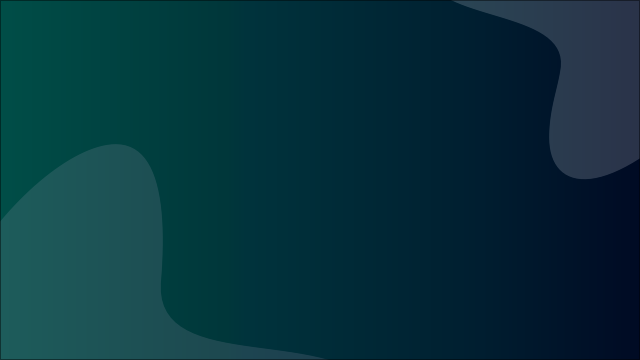
Reproduce this background procedurally as a Shadertoy shader.

```glsl
const vec2 CANVAS = vec2(7.68, 4.32);

vec2 bezier(vec2 a, vec2 b, vec2 c, vec2 d, float t) {
    float s = 1.0 - t;
    return s * s * s * a + 3.0 * s * t * (s * b + t * c) + t * t * t * d;
}

// x: nearest distance, y: sign flipped by every crossing of a ray to the right
vec2 traceCurve(vec2 state, vec2 p, vec2 a, vec2 b, vec2 c, vec2 d) {
    const int STEPS = 24;
    vec2 start = a;
    for (int i = 1; i <= STEPS; i++) {
        vec2 end = bezier(a, b, c, d, float(i) / float(STEPS));
        vec2 along = end - start, rel = p - start;
        float h = clamp(dot(rel, along) / dot(along, along), 0.0, 1.0);
        state.x = min(state.x, length(rel - along * h));
        if ((start.y > p.y) != (end.y > p.y) && rel.x < along.x * rel.y / along.y)
            state.y = -state.y;
        start = end;
    }
    return state;
}

float lowerBlob(vec2 p) {
    vec2 s = vec2(10.0, 1.0);
    s = traceCurve(s, p, vec2(0.0, 1.66), vec2(0.45, 2.20), vec2(1.0, 2.59), vec2(1.39, 2.59));
    s = traceCurve(s, p, vec2(1.39, 2.59), vec2(1.90, 2.59), vec2(2.01, 1.87), vec2(1.93, 0.92));
    s = traceCurve(s, p, vec2(1.93, 0.92), vec2(1.88, 0.07), vec2(3.10, 0.24), vec2(3.95, 0.0));
    return s.x * s.y;
}

// Measured from the upper right corner
float upperBlob(vec2 p) {
    vec2 s = vec2(10.0, 1.0);
    s = traceCurve(s, p, vec2(2.27, 0.0), vec2(1.78, 0.24), vec2(0.90, 0.28), vec2(0.95, 0.80));
    s = traceCurve(s, p, vec2(0.95, 0.80), vec2(0.98, 1.05), vec2(1.09, 1.30), vec2(1.09, 1.65));
    s = traceCurve(s, p, vec2(1.09, 1.65), vec2(1.09, 2.15), vec2(0.70, 2.35), vec2(0.0, 1.90));
    return s.x * s.y;
}

// Teal to navy, left to right
vec3 background(float x) {
    vec3 col = mix(vec3(0.0, 0.305, 0.28), vec3(0.0, 0.215, 0.228), clamp(x / 0.35, 0.0, 1.0));
    col = mix(col, vec3(0.0, 0.20, 0.235), smoothstep(0.35, 0.39, x));
    col = mix(col, vec3(0.0, 0.118, 0.188), clamp((x - 0.39) / 0.36, 0.0, 1.0));
    return mix(col, vec3(0.0, 0.04, 0.14), clamp((x - 0.75) / 0.25, 0.0, 1.0));
}

void mainImage(out vec4 fragColor, in vec2 fragCoord) {
    vec2 uv = fragCoord / iResolution.xy;
    vec2 p = uv * CANVAS;
    float soft = 0.6 * CANVAS.y / iResolution.y;
    vec3 col = background(uv.x);

    // Translucent blobs
    float lower = 1.0 - smoothstep(-soft, soft, lowerBlob(p));
    float upper = 1.0 - smoothstep(-soft, soft, upperBlob(CANVAS - p));
    col = mix(col, vec3(0.95, 0.78, 0.92), 0.12 * lower);
    col = mix(col, vec3(0.96, 0.97, 1.0), 0.17 * upper);

    // Thin dark rim
    vec2 border = min(p, CANVAS - p);
    col *= mix(0.55, 1.0, smoothstep(0.005, 0.018, min(border.x, border.y)));

    fragColor = vec4(col, 1.0);
}
```
